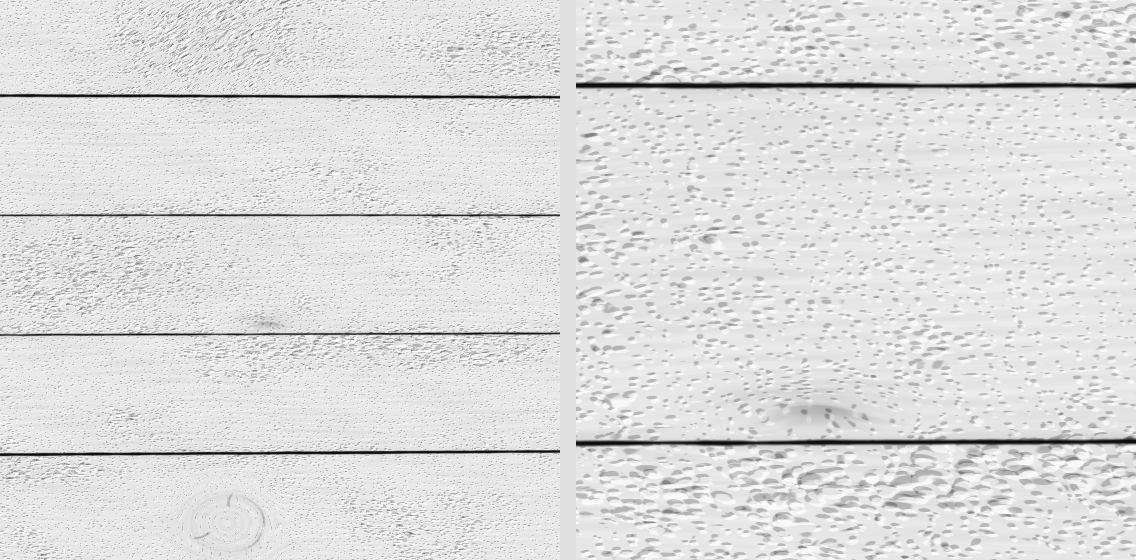
Left: the whole. Right: its middle third, enlarged.
This texture is drawn by a WebGL 1 fragment shader. Its source:

```glsl
precision highp float;
uniform vec2 u_resolution;

#define SEAM_START 0.191
#define SEAM_PITCH 0.2123
#define PAINT vec3(0.912)
#define SEAM_COLOR vec3(0.05)
#define KNOT_CENTER vec2(0.406, 0.065)
#define KNOT_RADIUS vec2(0.065, 0.052)
#define FLECK_SCALE vec2(90.0, 200.0)
#define FLAKE_SCALE vec2(46.0, 115.0)
#define GRAIN_SCALE vec2(7.0, 150.0)
#define CHIP_SHADOW 0.19
#define CHIP_LIGHT 0.07
#define GRAIN_DEPTH 0.032

vec2 hash2(vec2 p) {
  vec3 h = fract(p.xyx * vec3(0.1031, 0.1030, 0.0973));
  h += dot(h, h.yzx + 33.33);
  return fract((h.xx + h.yz) * h.zy);
}

// Cellular noise: distance to the nearest scattered point
float cells(vec2 p) {
  vec2 cell = floor(p), f = fract(p);
  float nearest = 4.0;
  for (int y = -1; y <= 1; y++) {
    for (int x = -1; x <= 1; x++) {
      vec2 o = vec2(float(x), float(y));
      vec2 d = o + hash2(cell + o) - f;
      nearest = min(nearest, dot(d, d));
    }
  }
  return sqrt(nearest);
}

// Layered, warped sines, roughly -1 to 1
float waves(vec2 p) {
  float sum = 0.0, amp = 0.55;
  for (int i = 0; i < 4; i++) {
    p = mat2(0.8, 0.6, -0.6, 0.8) * p * 1.7 + 0.7 * sin(p.yx) + 1.9;
    sum += amp * sin(p.x) * sin(p.y);
    amp *= 0.65;
  }
  return sum;
}

float blot(vec2 p, vec2 center, vec2 size) {
  vec2 d = (p - center) / size;
  return exp(-dot(d, d));
}

// Tone of crisp-edged paint chips: shadow on the upper rim, light on the lower
float chips(vec2 p, float size) {
  vec2 edge = size + vec2(-0.07, 0.07);
  float here = smoothstep(edge.x, edge.y, cells(p));
  float below = smoothstep(edge.x, edge.y, cells(p + vec2(-0.15, 0.38)));
  float slope = here - below;
  return CHIP_LIGHT * max(slope, 0.0) + CHIP_SHADOW * min(slope, 0.0);
}

void main() {
  vec2 p = gl_FragCoord.xy / u_resolution;
  float px = 1.0 / u_resolution.y;

  // Nearest seam, slightly tilted and ragged, and the plank index
  float k = clamp(floor((p.y - SEAM_START) / SEAM_PITCH + 0.5), 0.0, 3.0);
  float tilt = 0.006 - 0.003 * k;
  float seamY = SEAM_START + SEAM_PITCH * k + tilt * (p.x - 0.5)
              + 0.0004 * waves(vec2(p.x * 14.0, k * 3.0));
  float side = p.y - seamY;
  float gap = abs(side);
  float plank = k + step(0.0, side);
  vec2 seed = plank * vec2(7.3, 3.1);

  // Grain coordinate: slanted sweeps, and bends around knots
  float isTop = step(3.5, plank);
  float isMiddle = step(1.5, plank) * step(plank, 2.5);
  float v = p.y + 0.004 * sin(p.x * 9.0 + plank * 2.0);
  v -= isTop * 0.17 * smoothstep(0.15, 0.6, p.x);
  v -= isMiddle * 0.05 * smoothstep(0.0, 0.45, p.x);
  float burl = isMiddle * blot(p, vec2(0.475, 0.426), vec2(0.045, 0.014));
  v -= 0.012 * burl;
  vec2 q = (p - KNOT_CENTER) / KNOT_RADIUS;
  float r = length(q) * (1.0 + 0.06 * waves(q * 0.8));
  float inBottom = 1.0 - step(0.5, plank);
  float knot = inBottom * (1.0 - smoothstep(0.9, 2.0, r));
  v = mix(v, r * 0.05, knot);
  vec2 g = vec2(p.x, v);

  // Worn areas: fixed blots, random patches and plank edges
  float patches = isTop * (1.1 * blot(p, vec2(0.38, 0.93), vec2(0.17, 0.08))
                + 0.8 * blot(p, vec2(0.92, 0.91), vec2(0.16, 0.05)));
  patches += isMiddle * 0.9 * blot(p, vec2(0.19, 0.53), vec2(0.22, 0.08));
  patches += 0.7 * blot(p, vec2(0.23, 0.25), vec2(0.06, 0.03));
  patches += 0.8 * blot(p, vec2(0.72, 0.38), vec2(0.22, 0.03));
  patches += 0.8 * blot(p, vec2(0.07, 0.16), vec2(0.14, 0.03));
  float drift = waves(p * vec2(3.0, 8.0) + seed);
  float speckle = waves(p * vec2(28.0, 55.0) + seed);
  float wear = patches * (0.75 + 0.4 * drift) + 0.35 * smoothstep(0.1, 0.7, drift);
  wear += 0.5 * exp(-gap / 0.014) * smoothstep(-0.15, 0.4, waves(vec2(p.x * 5.0, plank + k)));
  wear = clamp(wear + 0.12, 0.0, 1.0) * (1.0 - 0.8 * knot);
  float chipped = wear * (0.8 + 0.9 * speckle);

  // Fine grain with thin grooves, and two sizes of sparse chips
  float grain = waves(g * GRAIN_SCALE + seed);
  float lines = sin(v * 640.0 + 2.5 * waves(g * vec2(4.0, 18.0) + seed));
  float groove = smoothstep(0.3, 0.6, grain);
  vec2 ragged = vec2(0.5, 0.3) * vec2(speckle, grain);
  float tone = 0.012 * drift + GRAIN_DEPTH * grain * (1.0 - 0.4 * knot);
  tone += 0.013 * lines * smoothstep(-0.4, 0.4, waves(g * vec2(3.0, 11.0)));
  tone -= groove * (0.015 + 0.05 * wear) * (1.0 - 0.7 * knot) + 0.025 * wear;
  tone += chips(g * FLECK_SCALE + seed + ragged, 0.08 + 0.5 * chipped);
  tone += chips(g * FLAKE_SCALE + seed + ragged, 0.45 * chipped - 0.03);
  tone -= burl * (0.06 + 0.2 * max(grain, 0.0));

  // Knot: rings, a broken rim and two radial cracks
  float rimDist = (r - 1.0) / 0.035;
  float rim = exp(-rimDist * rimDist);
  float rightSide = smoothstep(0.2, 1.0, q.x / max(length(q), 0.01));
  float marks = rim * (0.05 + 0.22 * rightSide * (0.6 + 0.6 * speckle));
  for (int j = 0; j < 2; j++) {
    float angle = 1.45 + 2.2 * float(j);
    vec2 dir = vec2(cos(angle), sin(angle));
    float across = abs(dot(q, vec2(-dir.y, dir.x)) + 0.06 * sin(r * 6.0));
    float span = smoothstep(0.5, 0.65, dot(q, dir)) * (1.0 - smoothstep(0.95, 1.15, r));
    marks += 0.18 * span * (1.0 - smoothstep(0.01, 0.06, across));
  }
  tone += knot * (0.012 * sin(r * 27.0 + grain) - 0.015) - inBottom * marks;

  // Soft shade beside the seam, then the dark gap itself
  tone -= 0.12 * exp(-gap / 0.0025);
  vec3 color = clamp(PAINT + tone, 0.2, 0.975);
  float bow = k - 1.5;
  float halfWidth = 0.0012 + 0.0005 * bow * bow + 0.0005 * waves(vec2(p.x * 30.0, k));
  float blur = 0.0008 + 0.5 * px;
  float seam = 1.0 - smoothstep(halfWidth - blur, halfWidth + blur, gap);
  gl_FragColor = vec4(mix(color, SEAM_COLOR, seam), 1.0);
}
```
